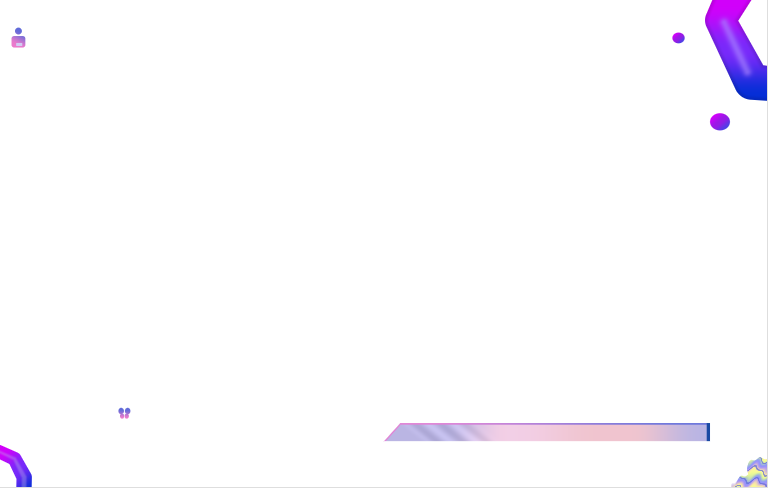
This background is drawn by a Shadertoy shader. Its source:

```glsl
// A white page with glossy violet ribbons and beads, a pastel banner and small ornaments.
// Each part is a distance function with a gradient; pearl sheen comes from layered sines.
// Units: the canvas is 100 wide, with the origin at the lower left.

const vec3 WHITE = vec3(1.0);
const vec3 MAGENTA = vec3(0.82, 0.0, 0.98);
const vec3 VIOLET = vec3(0.47, 0.16, 0.98);
const vec3 BLUE = vec3(0.02, 0.18, 0.84);
const vec3 LILAC = vec3(0.73, 0.71, 0.89);
const vec3 PINK = vec3(0.95, 0.81, 0.90);
const vec3 PEACH = vec3(0.94, 0.77, 0.81);
const vec3 ROSE = vec3(0.92, 0.48, 0.80);
const vec3 INDIGO = vec3(0.38, 0.42, 0.85);

float cover(float d, float pixel) {
    return clamp(0.5 - d / pixel, 0.0, 1.0);
}

float ellipse(vec2 p, vec2 centre, vec2 radii) {
    return (length((p - centre) / radii) - 1.0) * min(radii.x, radii.y);
}

float box(vec2 p, vec2 centre, vec2 halfSize, float corner) {
    vec2 q = abs(p - centre) - halfSize + corner;
    return length(max(q, 0.0)) + min(max(q.x, q.y), 0.0) - corner;
}

// Tapered stroke: xy is the end point, z the radius
float stroke(vec2 p, vec3 a, vec3 b) {
    vec2 along = b.xy - a.xy;
    float h = clamp(dot(p - a.xy, along) / dot(along, along), 0.0, 1.0);
    return length(p - a.xy - along * h) - mix(a.z, b.z, h);
}

float ribbon(vec2 p, vec3 a, vec3 b, vec3 c, vec3 d) {
    return min(stroke(p, a, b), min(stroke(p, b, c), stroke(p, c, d)));
}

// Three-stop gradient for t from 0 to 1
vec3 ramp(vec3 a, vec3 b, vec3 c, float t) {
    return mix(mix(a, b, smoothstep(0.0, 0.5, t)), c, smoothstep(0.5, 1.0, t));
}

vec3 pearl(vec2 p) {
    float wave = p.y * 3.0 + sin(p.x * 2.6) + 0.6 * sin(p.x * 4.1 - p.y * 3.0);
    vec3 tint = 0.78 + 0.2 * cos(wave + vec3(0.0, 0.5, 3.6));
    float fold = smoothstep(0.75, 1.0, sin(wave * 1.4 + p.x));
    return mix(tint, INDIGO, 0.75 * fold);
}

vec3 bannerColour(vec2 p) {
    vec3 col = mix(LILAC, PINK, smoothstep(58.0, 66.0, p.x));
    col = mix(col, PEACH, smoothstep(67.0, 78.0, p.x));
    col = mix(col, LILAC, smoothstep(82.0, 91.5, p.x));
    // Slanted glints near the left end
    float slant = p.x + 1.25 * (p.y - 7.3);
    float zone = smoothstep(53.0, 55.0, slant) * (1.0 - smoothstep(61.0, 64.0, slant));
    return col + 0.05 * zone * sin(slant * 1.9);
}

void mainImage(out vec4 fragColor, in vec2 fragCoord) {
    float pixel = 100.0 / iResolution.x;
    vec2 p = fragCoord * pixel;
    vec3 col = WHITE;

    // Large ribbon, upper right
    float d = ribbon(p, vec3(96.0, 65.1, 2.4), vec3(93.8, 60.9, 2.0),
                     vec3(97.9, 52.9, 2.35), vec3(101.6, 52.5, 2.2));
    vec3 paint = ramp(BLUE, VIOLET, MAGENTA, (p.y - 51.0) / 12.0);
    float gloss = stroke(p, vec3(94.3, 60.6, 0.0), vec3(97.3, 54.2, 0.0));
    paint = mix(paint, vec3(0.66, 0.52, 1.0), 0.6 * exp(-3.0 * gloss * gloss));
    paint *= 0.88 + 0.12 * smoothstep(0.0, 0.7, -d);
    col = mix(col, paint, cover(d, pixel));

    // Small ribbon, lower left
    d = ribbon(p, vec3(-0.7, 5.0, 0.85), vec3(1.9, 3.8, 0.9),
               vec3(3.15, 1.4, 1.0), vec3(3.1, -1.0, 1.0));
    paint = ramp(MAGENTA, VIOLET, BLUE, (p.x - p.y + 4.5) / 9.0);
    paint = mix(paint, LILAC, 0.35 * smoothstep(0.5, 0.9, -d));
    col = mix(col, paint, cover(d, pixel));

    // Two beads
    for (int i = 0; i < 2; i++) {
        float k = float(i);
        vec2 centre = mix(vec2(88.35, 58.6), vec2(93.75, 47.68), k);
        vec2 radii = mix(vec2(0.8, 0.7), vec2(1.3, 1.12), k);
        vec2 q = (p - centre) / radii;
        paint = ramp(MAGENTA, vec3(0.6, 0.1, 0.9), vec3(0.3, 0.25, 0.9), 0.5 + 0.35 * (q.x - q.y));
        col = mix(col, paint, cover(ellipse(p, centre, radii), pixel));
    }

    // Banner with a slanted left end and coloured rims
    float leftEdge = (50.0 + 0.9 * (p.y - 6.1) - p.x) * 0.74;
    d = max(max(leftEdge, p.x - 92.45), abs(p.y - 7.28) - 1.18);
    paint = bannerColour(p);
    vec3 rim = mix(vec3(0.88, 0.52, 0.84), vec3(0.42, 0.46, 0.86), smoothstep(54.0, 90.0, p.x));
    paint = mix(paint, rim, cover(min(8.24 - p.y, -leftEdge - 0.18), pixel));
    paint = mix(paint, vec3(0.1, 0.29, 0.64), cover(92.02 - p.x, pixel));
    col = mix(col, paint, cover(d, pixel));

    // Pearly shell, lower right
    d = min(ellipse(p, vec2(99.2, 2.5), vec2(2.0, 1.4)), ellipse(p, vec2(98.6, 0.0), vec2(3.2, 1.9)));
    d += 0.12 * sin(p.x * 5.0);
    col = mix(col, pearl(p), cover(d, pixel));

    // Simple bust ornament, upper left
    d = min(ellipse(p, vec2(2.4, 59.5), vec2(0.45)), box(p, vec2(2.4, 58.1), vec2(0.9, 0.75), 0.35));
    paint = mix(ROSE, INDIGO, smoothstep(-0.9, 1.3, p.y - 58.4 + 0.5 * (p.x - 2.4)));
    paint = mix(paint, vec3(0.82, 0.8, 0.95), cover(box(p, vec2(2.5, 57.75), vec2(0.4, 0.2), 0.1), pixel));
    col = mix(col, paint, cover(d, pixel));

    // Mirrored wings, lower left
    vec2 wing = vec2(abs(p.x - 16.2), p.y - 9.77);
    d = min(ellipse(wing, vec2(0.42, 0.25), vec2(0.36, 0.42)), ellipse(wing, vec2(0.3, -0.4), vec2(0.28, 0.34)));
    col = mix(col, mix(ROSE, INDIGO, smoothstep(-0.7, 0.5, wing.y)), cover(d, pixel));

    // Hairline along the right and bottom edges
    col = mix(col, vec3(0.87), cover(min(99.87 - p.x, p.y - 0.13), pixel));
    fragColor = vec4(col, 1.0);
}
```
